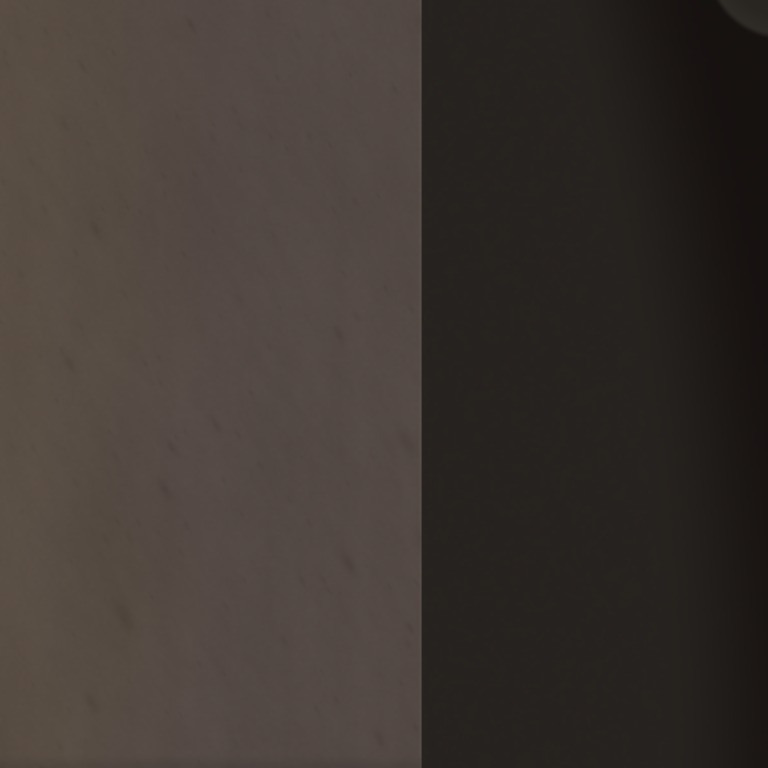
Give the GLSL for this texture, as a WebGL 2 fragment shader.

```glsl
#version 300 es
precision highp float;
// Draws a weathered plaster wall beside a dark smooth panel with a soft shadow and a rounded corner.

uniform vec2 u_resolution;
out vec4 fragColor;

const vec3 PLASTER_WARM = vec3(0.345, 0.300, 0.262);
const vec3 PLASTER_COOL = vec3(0.322, 0.281, 0.266);
const vec3 PANEL = vec3(0.151, 0.135, 0.121);
const vec3 SHADOW = vec3(0.088, 0.070, 0.064);
const vec3 CORNER = vec3(0.185, 0.168, 0.150);
const float WALL_EDGE = 0.549;

float hash(vec2 p) {
    vec3 q = fract(vec3(p.xyx) * 0.1031);
    q += dot(q, q.yzx + 33.33);
    return fract((q.x + q.y) * q.z);
}

float valueNoise(vec2 p) {
    vec2 cell = floor(p);
    vec2 f = fract(p);
    f = f * f * (3.0 - 2.0 * f);
    float low = mix(hash(cell), hash(cell + vec2(1, 0)), f.x);
    float high = mix(hash(cell + vec2(0, 1)), hash(cell + vec2(1, 1)), f.x);
    return mix(low, high, f.y);
}

// Layered noise centred on zero
float fbm(vec2 p, int octaves) {
    float sum = 0.0;
    float weight = 0.5;
    for (int i = 0; i < octaves; i++) {
        sum += weight * (valueNoise(p) - 0.5);
        p = mat2(1.6, 1.2, -1.2, 1.6) * p + 7.3;
        weight *= 0.5;
    }
    return sum;
}

// Small slanted dents, one candidate per grid cell
float dents(vec2 uv, float cells, float density) {
    vec2 p = uv * cells;
    vec2 base = floor(p);
    float mask = 0.0;
    for (int y = -1; y <= 1; y++) {
        for (int x = -1; x <= 1; x++) {
            vec2 id = base + vec2(x, y);
            vec2 jitter = vec2(hash(id + 11.0), hash(id + 47.0));
            vec2 d = p - id - jitter;
            d = vec2(d.x + 0.45 * d.y, d.y * 0.5);
            float radius = mix(0.06, 0.16, hash(id + 83.0));
            float present = step(hash(id + 5.0), density);
            mask = max(mask, present * exp(-dot(d, d) / (radius * radius)));
        }
    }
    return mask;
}

vec3 plaster(vec2 uv) {
    vec3 color = mix(PLASTER_WARM, PLASTER_COOL, smoothstep(0.02, 0.36, uv.x + 0.12 * fbm(uv * 5.0, 3)));
    // Broad stains, vertical streaks, slanted brushing and fine grain
    float tone = 0.025 * fbm(uv * vec2(7.0, 4.0), 4);
    tone += 0.016 * fbm(uv * vec2(32.0, 3.0) + 19.0, 3);
    tone += 0.014 * fbm(vec2(uv.x + 0.5 * uv.y, uv.y) * vec2(60.0, 24.0), 3);
    tone += 0.012 * fbm(uv * 190.0, 2);
    tone -= 0.024 * dents(uv, 16.0, 0.13) + 0.014 * dents(uv + 3.0, 42.0, 0.12);
    return color + tone;
}

vec3 panel(vec2 uv, float pixel) {
    // The shadow boundary leans inward toward the top
    float shadowCenter = 0.96 - 0.14 * uv.y * uv.y;
    float shade = smoothstep(-0.10, 0.10, uv.x - shadowCenter);
    vec3 color = mix(PANEL, SHADOW, shade);
    color += 0.004 * fbm(uv * 150.0, 2);
    // Rounded object in the upper right corner
    float cornerDistance = length(uv - vec2(1.02, 1.05)) - 0.10;
    float cover = 1.0 - smoothstep(-0.005 - pixel, 0.002 + pixel, cornerDistance);
    vec3 cornerColor = mix(CORNER, CORNER * 0.86, smoothstep(0.0, 0.035, -cornerDistance));
    return mix(color, cornerColor, cover);
}

void main() {
    vec2 uv = gl_FragCoord.xy / u_resolution;
    float pixel = 1.0 / min(u_resolution.x, u_resolution.y);
    float side = smoothstep(-pixel, pixel, uv.x - WALL_EDGE);
    vec3 color = mix(plaster(uv), panel(uv, pixel), side);
    // Faint worn rim where the wall ends
    float rim = exp(-pow((uv.x - WALL_EDGE + 0.0015) / 0.0015, 2.0));
    color += vec3(0.022, 0.020, 0.012) * rim;
    // Slight darkening along the foot of the wall
    color *= 1.0 - 0.08 * (1.0 - side) * (1.0 - smoothstep(0.0, 0.02, uv.y));
    fragColor = vec4(color, 1.0);
}
```
